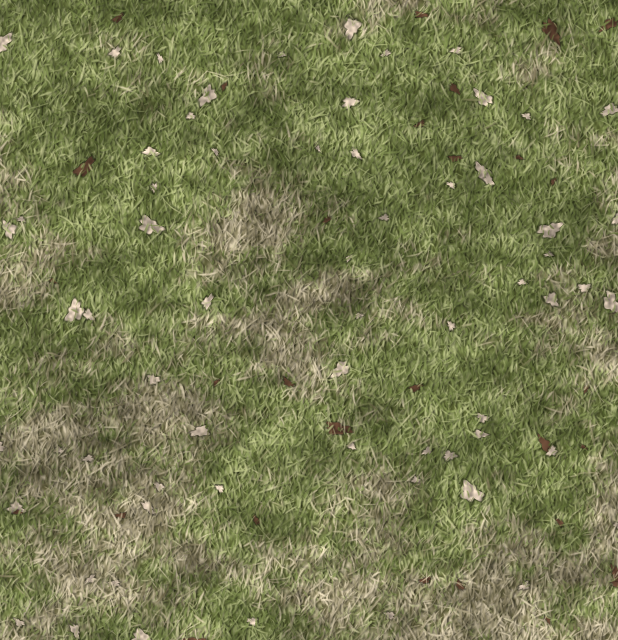
Write a Shadertoy shader that draws this texture.

```glsl
// Sunlit rough lawn: green blades, straw-coloured dry patches and scattered dead leaves.

const vec3 SOIL        = vec3(0.27, 0.27, 0.15);
const vec3 GRASS_DEEP  = vec3(0.32, 0.37, 0.17);
const vec3 GRASS_MID   = vec3(0.45, 0.50, 0.28);
const vec3 GRASS_LIGHT = vec3(0.64, 0.66, 0.46);
const vec3 STRAW_DARK  = vec3(0.42, 0.39, 0.27);
const vec3 STRAW_LIGHT = vec3(0.80, 0.75, 0.64);
const vec3 LEAF_PALE   = vec3(0.80, 0.73, 0.65);
const vec3 LEAF_BROWN  = vec3(0.38, 0.27, 0.20);

const int BLADE_LAYERS = 16;
const int LEAF_LAYER = 13;

vec3 hash3(vec2 p) {
    vec3 q = fract(p.xyx * vec3(0.1031, 0.1030, 0.0973));
    q += dot(q, q.yxz + 33.33);
    return fract((q.xxy + q.yzz) * q.zyx);
}

float valueNoise(vec2 p) {
    vec2 i = floor(p), f = fract(p);
    f = f * f * (3.0 - 2.0 * f);
    float low  = mix(hash3(i).x, hash3(i + vec2(1, 0)).x, f.x);
    float high = mix(hash3(i + vec2(0, 1)).x, hash3(i + vec2(1, 1)).x, f.x);
    return mix(low, high, f.y);
}

float fbm(vec2 p) {
    float sum = 0.0, amp = 0.5;
    for (int i = 0; i < 4; i++) {
        sum += amp * valueNoise(p);
        p = mat2(1.6, 1.2, -1.2, 1.6) * p + 17.3;
        amp *= 0.5;
    }
    return sum / 0.9375;
}

// Signed dryness: positive in ragged straw patches, more of them near the bottom.
float drynessAt(vec2 uv) {
    float patches = 0.6 * fbm(uv * vec2(5.0, 9.0) + 41.0) + 0.4 * fbm(uv * vec2(17.0, 28.0) + 5.0);
    return 1.6 * (patches - 0.59) + 0.26 * (0.48 - uv.y);
}

vec3 grassColor(float tone) {
    vec3 c = mix(GRASS_DEEP, GRASS_MID, smoothstep(0.0, 0.5, tone));
    return mix(c, GRASS_LIGHT, smoothstep(0.5, 1.0, tone));
}

vec3 plantColor(float tone, float dry) {
    return mix(grassColor(tone), mix(STRAW_DARK, STRAW_LIGHT, tone), dry);
}

// One sheet of curved, tapered blades, each with a soft shadow beside it.
vec3 drawBlades(vec3 col, vec2 uv, float cell, float seed, float dryness, float light, float soft) {
    vec2 g = uv / cell + seed * vec2(0.37, 0.61);
    vec2 id = floor(g);
    for (int j = -1; j <= 1; j++)
    for (int i = -1; i <= 1; i++) {
        vec2 c = id + vec2(i, j);
        vec3 place = hash3(c + seed * 131.0);
        vec3 look = hash3(c + seed * 131.0 + 57.5);
        float lean = 0.2 + (place.z - 0.5) * (1.0 + 2.6 * look.x * look.x);
        vec2 dir = vec2(sin(lean), cos(lean));
        vec2 p = g - c - place.xy;
        float along = dot(p, dir) / (0.25 + 0.5 * look.y);
        float side = dot(p, vec2(dir.y, -dir.x)) + (place.x - 0.5) * 0.3 * along * along;
        float taper = max(1.0 - along * along, 0.0);
        float width = mix(0.0005, 0.0018, look.z * look.z) * taper;
        float ends = 1.0 - smoothstep(0.5, 1.0, abs(along));
        float cover = ends * clamp((width - abs(side) * cell) / soft + 0.5, 0.0, 1.0);
        float shade = ends * (1.0 - smoothstep(0.0, 0.0035, abs(side * cell - 0.0025)));
        float dry = smoothstep(-0.12, 0.12, dryness + (look.y - 0.5) * 0.46);
        float tone = clamp(fract(look.x * 7.0 + look.z) * 0.85 + light + 0.12 * along, 0.0, 1.0);
        col *= 1.0 - 0.12 * shade;
        col = mix(col, plantColor(tone, dry), cover * 0.9);
    }
    return col;
}

// Sparse crumpled leaves, at most one in each cell.
vec3 drawLeaves(vec3 col, vec2 uv, float cell, float chance, float seed, float soft) {
    vec2 g = uv / cell + seed * 0.43;
    vec2 id = floor(g);
    vec3 place = hash3(id + seed * 211.0);
    vec3 look = hash3(id + seed * 211.0 + 91.5);
    vec2 p = (fract(g) - 0.3 - 0.4 * place.xy) * cell;
    float turn = (look.x - 0.5) * 2.4;
    p = mat2(cos(turn), -sin(turn), sin(turn), cos(turn)) * p;
    p.y *= 1.3 + look.y;
    float angle = atan(p.y, p.x);
    float lobes = 0.75 + 0.16 * cos(3.0 * angle + 6.3 * look.z) + 0.1 * cos(7.0 * angle + 9.0 * look.y);
    float edge = length(p) - cell * mix(0.13, 0.25, look.z) * lobes;
    float present = step(place.z, chance);
    float crumple = valueNoise(uv * 190.0 + seed);
    vec3 leaf = mix(LEAF_PALE, LEAF_BROWN, step(0.68, look.y)) * (0.72 + 0.42 * crumple);
    col *= 1.0 - 0.4 * present * (1.0 - smoothstep(0.0, 0.006, edge));
    return mix(col, leaf, present * (1.0 - smoothstep(-soft, soft, edge)));
}

void mainImage(out vec4 fragColor, in vec2 fragCoord) {
    vec2 uv = fragCoord / iResolution.y;
    float soft = max(0.0025, 1.0 / iResolution.y);
    float dryness = drynessAt(uv);
    float clump = fbm(uv * vec2(30.0, 42.0) + 9.0) - 0.5;
    float swell = fbm(uv * vec2(7.0, 11.0) + 73.0) - 0.5;

    // Matted undergrowth
    float mat = valueNoise(uv * vec2(230.0, 130.0));
    float matDry = smoothstep(-0.16, 0.16, dryness);
    vec3 col = mix(SOIL, plantColor(mat, matDry), 0.5 + 0.5 * mat);

    // Blades from back to front, with leaves lying among them
    for (int k = 0; k < BLADE_LAYERS; k++) {
        float depth = float(k) / float(BLADE_LAYERS - 1);
        float cell = mix(0.013, 0.040, fract(float(k) * 0.618));
        float light = 0.10 + 0.14 * depth + 0.8 * clump + 0.3 * swell;
        if (k == LEAF_LAYER) {
            col = drawLeaves(col, uv, 0.105, 0.30, 1.0, soft);
            col = drawLeaves(col, uv, 0.052, 0.16, 2.0, soft);
        }
        col = drawBlades(col, uv, cell, float(k) + 1.0, dryness, light, soft);
    }

    // Sunlit rises and shaded hollows
    col *= 1.05 + 0.45 * clump + 0.45 * swell;
    fragColor = vec4(col, 1.0);
}
```
